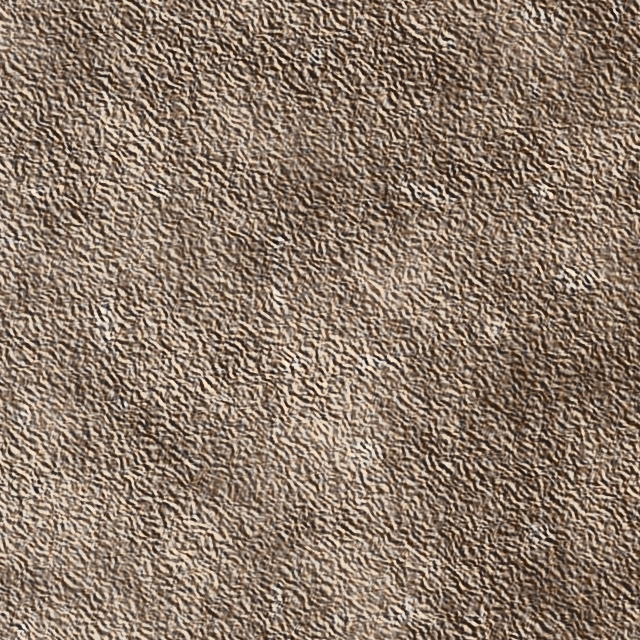
Reproduce this texture procedurally as a three.js fragment shader.

```glsl
varying vec2 vUv;

// Palette from deepest shadow to brightest crest
const vec3 SHADOW = vec3(0.23, 0.16, 0.11);
const vec3 UMBER = vec3(0.34, 0.27, 0.22);
const vec3 EARTH = vec3(0.45, 0.37, 0.31);
const vec3 CLAY = vec3(0.58, 0.50, 0.44);
const vec3 SAND = vec3(0.72, 0.64, 0.57);
const vec3 CREAM = vec3(0.87, 0.81, 0.74);
const vec3 WARM_TINT = vec3(0.05, 0.0, -0.05);
const vec3 OVERSHOOT = vec3(0.045, 0.035, 0.025);

// Relief
const vec2 ALONG = vec2(0.77, -0.64);
const vec2 ACROSS = vec2(0.64, 0.77);
const vec2 GRAIN_FREQ = vec2(92.0, 152.0);
const vec2 FINE_FREQ = vec2(205.0, 245.0);
const float FINE_AMOUNT = 0.42;
const float FOLD_FREQ = 17.0;
const float FOLD_AMOUNT = 1.1;
const float WARP_FREQ = 34.0;
const float WARP_AMOUNT = 0.006;
const vec2 LIGHT_STEP = vec2(-0.0018, -0.0013);

// Tone, counted in palette steps
const float MID_TONE = 2.72;
const float RELIEF_GAIN = 5.9;
const float RELIEF_LIMIT = 1.3;
const float PATCH_GAIN = 1.45;
const float FROST_GAIN = 0.9;
const float SIDE_LIGHT = 0.8;

float hash(vec2 p) {
  vec3 q = fract(vec3(p.xyx) * 0.1031);
  q += dot(q, q.yzx + 33.33);
  return fract((q.x + q.y) * q.z);
}

float cornerSlope(vec2 cell, vec2 offset) {
  float angle = 6.28318 * hash(cell);
  return dot(vec2(cos(angle), sin(angle)), offset);
}

float gradientNoise(vec2 p) {
  vec2 cell = floor(p);
  vec2 f = fract(p);
  vec2 w = f * f * f * (f * (f * 6.0 - 15.0) + 10.0);
  vec2 e = vec2(1.0, 0.0);
  float low = mix(cornerSlope(cell, f), cornerSlope(cell + e.xy, f - e.xy), w.x);
  float high = mix(cornerSlope(cell + e.yx, f - e.yx), cornerSlope(cell + e.xx, f - e.xx), w.x);
  return mix(low, high, w.y);
}

// Short broken ridges running diagonally, over broader folds
float surfaceHeight(vec2 p) {
  vec2 warp = vec2(gradientNoise(p * WARP_FREQ + 40.0), gradientNoise(p * WARP_FREQ + 91.0));
  vec2 bent = p + WARP_AMOUNT * warp;
  vec2 aligned = vec2(dot(bent, ALONG), dot(bent, ACROSS)) + 2.0;
  float grain = gradientNoise(aligned * GRAIN_FREQ);
  float fine = gradientNoise(aligned * FINE_FREQ + 17.0);
  float fold = abs(gradientNoise(aligned * FOLD_FREQ + 63.0));
  return grain + FINE_AMOUNT * fine - FOLD_AMOUNT * fold;
}

vec3 earthRamp(float tone) {
  vec3 color = mix(SHADOW, UMBER, clamp(tone, 0.0, 1.0));
  color = mix(color, EARTH, clamp(tone - 1.0, 0.0, 1.0));
  color = mix(color, CLAY, clamp(tone - 2.0, 0.0, 1.0));
  color = mix(color, SAND, clamp(tone - 3.0, 0.0, 1.0));
  color = mix(color, CREAM, clamp(tone - 4.0, 0.0, 1.0));
  return color + OVERSHOOT * (tone - clamp(tone, 0.0, 5.0));
}

void main() {
  // Emboss the surface toward the light, levelling the extremes
  float relief = surfaceHeight(vUv - LIGHT_STEP) - surfaceHeight(vUv + LIGHT_STEP);
  relief /= sqrt(1.0 + RELIEF_LIMIT * relief * relief);

  // Broad stains, pale frosted spots and a lighter left side
  float stain = gradientNoise(vUv * 3.0 + 5.0) + 0.7 * gradientNoise(vUv * 8.0 + 29.0);
  stain += 0.5 * gradientNoise(vUv * 19.0 + 83.0);
  float frost = smoothstep(0.30, 0.55, gradientNoise(vUv * 15.0 + 71.0));
  float side = SIDE_LIGHT * (0.5 - vUv.x);
  float roughness = 1.0 + 0.4 * gradientNoise(vUv * 6.0 + 53.0) + 0.5 * frost;

  float tone = MID_TONE + RELIEF_GAIN * roughness * relief;
  tone += PATCH_GAIN * stain + FROST_GAIN * frost + side;

  // Warm and cool drift, coolest on the frost
  float warmth = gradientNoise(vUv * 70.0 + 11.0) - 0.5 * frost - 0.2 * side;
  vec3 color = earthRamp(tone) + WARM_TINT * warmth;
  gl_FragColor = vec4(clamp(color, 0.0, 1.0), 1.0);
}
```
